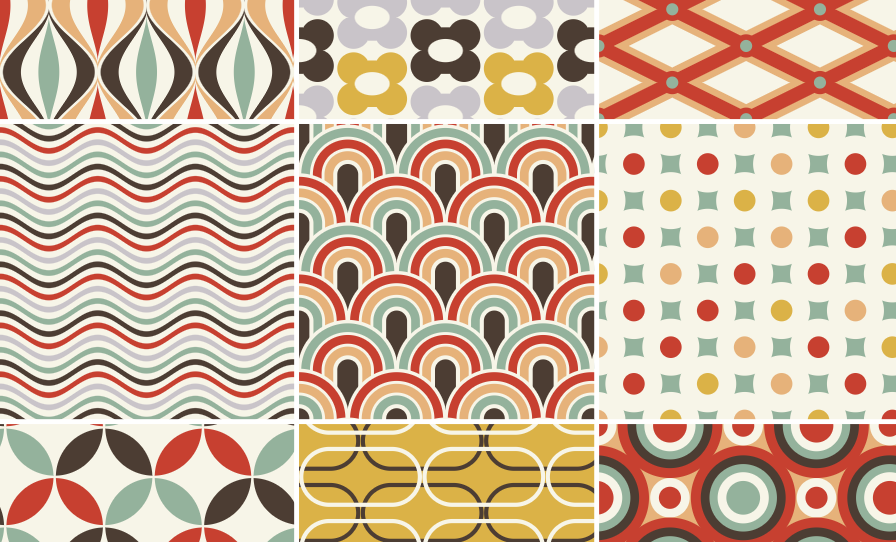
Write a Shadertoy shader that draws this pattern.

```glsl
const vec3 CREAM = vec3(.97, .96, .91);
const vec3 RED = vec3(.78, .25, .19);
const vec3 PEACH = vec3(.90, .70, .48);
const vec3 MUSTARD = vec3(.86, .70, .28);
const vec3 SAGE = vec3(.58, .70, .61);
const vec3 DARK = vec3(.30, .24, .20);
const vec3 LILAC = vec3(.79, .77, .79);

// Lays ink where the distance d is negative, with a soft edge
void paint(inout vec3 col, vec3 ink, float d) {
    col = mix(col, ink, clamp(.5 - d * iResolution.y / 4.66, 0., 1.));
}

float hash(vec2 p) {
    return fract(sin(dot(p, vec2(127.1, 311.7))) * 43758.5);
}

float stadium(vec2 p, vec2 halfSize) {
    return length(vec2(max(abs(p.x) - halfSize.x + halfSize.y, 0.), p.y)) - halfSize.y;
}

vec3 ogees(vec2 p) {
    vec3 col = CREAM;
    for (int k = 0; k < 2; k++) {
        float x = abs(mod(p.x - .42 * float(k), .84) - .42);
        float swell = .5 + .5 * cos(5.46 * (p.y - .62) + 3.1416 * float(k));
        paint(col, k == 0 ? DARK : PEACH, .75 * (x + .005 - .40 * swell));
        paint(col, CREAM, x + .01 - .25 * swell);
        paint(col, k == 0 ? SAGE : RED, x + .01 - .10 * swell);
    }
    return col;
}

vec3 blossoms(vec2 p) {
    vec3 col = CREAM;
    vec2 pitch = vec2(1.26, .57);
    for (int k = 0; k < 2; k++) {
        vec2 q = p - vec2(3.20, .15) - float(k) * pitch * .5;
        vec2 id = round(q / pitch);
        q -= id * pitch;
        vec2 a = abs(q);
        bool odd = mod(id.y, 2.) > .5;
        vec3 ink = k == 0 ? (odd ? MUSTARD : LILAC) : (odd ? LILAC : DARK);
        float lobes = length(a - vec2(.16, .13)) - .14;
        paint(col, ink, min(lobes, max(a.x - .20, a.y - .20)));
        paint(col, CREAM, .1 * (length(q / vec2(.15, .10)) - 1.));
    }
    return col;
}

vec3 lattice(vec2 p) {
    vec2 cell = vec2(.635, .315);
    vec2 q = (p - vec2(5.78, .08)) / cell;
    vec2 uv = vec2(q.x + q.y, q.x - q.y) * .5;
    vec2 toNode = uv - round(uv);
    float edge = .56 * min(abs(toNode.x), abs(toNode.y));
    vec3 col = CREAM;
    paint(col, PEACH, edge - .115);
    paint(col, RED, edge - .058);
    vec2 fromNode = vec2(toNode.x + toNode.y, toNode.x - toNode.y) * cell;
    paint(col, RED, length(fromNode) - .10);
    paint(col, SAGE, length(fromNode) - .052);
    return col;
}

vec3 waves(vec2 p) {
    vec3 inks[4] = vec3[4](LILAC, SAGE, DARK, RED);
    float s = (p.y + .09 * cos(7.48 * p.x)) / .105;
    vec3 col = CREAM;
    paint(col, inks[int(mod(floor(s), 4.))], .09 * abs(fract(s) - .5) - .021);
    return col;
}

// Lower rows overlap the rows above
vec3 scallops(vec2 p) {
    vec3 col = CREAM;
    for (int k = 0; k < 8; k++) {
        bool odd = k % 2 == 1;
        float x = mod(p.x - (odd ? 2.99 : 3.41) + .42, .84) - .42;
        float r = length(vec2(x, min(p.y - 1.08 - .42 * float(k), 0.)));
        paint(col, CREAM, r - .43);
        paint(col, odd ? SAGE : RED, r - .40);
        paint(col, CREAM, r - .325);
        paint(col, odd ? RED : PEACH, r - .30);
        paint(col, CREAM, r - .225);
        paint(col, odd ? PEACH : SAGE, r - .20);
        paint(col, CREAM, r - .125);
        paint(col, DARK, r - .09);
    }
    return col;
}

vec3 discs(vec2 p) {
    vec3 col = SAGE;
    vec2 pitch = vec2(.635, .63);
    for (int k = 0; k < 2; k++) {
        vec2 q = p - vec2(5.45, 1.41) - float(k) * pitch * .5;
        vec2 id = round(q / pitch);
        float r = length(q - id * pitch);
        float pick = hash(id + 7. * float(k));
        paint(col, CREAM, r - .245);
        paint(col, pick < .35 ? RED : pick < .65 ? PEACH : MUSTARD, r - .093);
    }
    return col;
}

vec3 petals(vec2 p) {
    vec3 inks[3] = vec3[3](RED, DARK, SAGE);
    vec2 q = p - vec2(.47, 4.10);
    vec2 uv = vec2(q.x + q.y, q.x - q.y) / .85;
    vec3 col = CREAM;
    for (int k = 0; k < 2; k++) {
        vec2 id = vec2(floor(uv.x), round(uv.y));
        vec2 leaf = abs(uv - id - vec2(.5, 0));
        float d = length(leaf + vec2(0, .5)) - .69;
        paint(col, inks[int(mod(id.x + id.y + float(k), 3.))], .6 * d);
        uv = uv.yx;
    }
    return col;
}

vec3 links(vec2 p) {
    vec3 col = MUSTARD;
    vec2 pitch = vec2(1.06, .62);
    for (int k = 0; k < 2; k++) {
        vec2 q = p - vec2(3.63, 4.41) + float(k) * pitch * vec2(-.5, .5);
        q -= pitch * round(q / pitch);
        paint(col, k == 0 ? DARK : CREAM, abs(stadium(q, vec2(.51, .24))) - .018);
    }
    return col;
}

vec3 targets(vec2 p) {
    vec2 pitch = vec2(.63, .62);
    vec3 col = PEACH;
    for (int k = 0; k < 4; k++) {
        vec2 shift = vec2(k % 2, k / 2);
        vec2 q = p - vec2(6.39, 4.28) - shift * pitch;
        vec2 id = round(q / (2. * pitch));
        float r = length(q - id * 2. * pitch);
        if (shift.x == shift.y) {
            bool cool = shift.x < .5 && mod(id.x, 2.) < .5;
            paint(col, RED, r - .45);
            paint(col, DARK, r - .365);
            paint(col, SAGE, r - .29);
            paint(col, CREAM, r - .22);
            paint(col, cool ? SAGE : RED, r - .145);
        } else {
            paint(col, CREAM, r - .17);
            paint(col, RED, r - .095);
        }
    }
    return col;
}

void mainImage(out vec4 fragColor, in vec2 fragCoord) {
    // Canvas is 4.66 units high, measured down from the top
    vec2 p = vec2(fragCoord.x, iResolution.y - fragCoord.y) * 4.66 / iResolution.y;
    vec3 col;
    if (p.y < 1.045) col = p.x < 2.55 ? ogees(p) : p.x < 5.13 ? blossoms(p) : lattice(p);
    else if (p.y < 3.625) col = p.x < 2.55 ? waves(p) : p.x < 5.13 ? scallops(p) : discs(p);
    else col = p.x < 2.55 ? petals(p) : p.x < 5.13 ? links(p) : targets(p);

    // White gutters between the panels
    vec2 gutter = min(abs(p - vec2(2.55, 1.045)), abs(p - vec2(5.13, 3.625)));
    paint(col, vec3(1), min(gutter.x, gutter.y) - .021);
    fragColor = vec4(col, 1);
}
```
